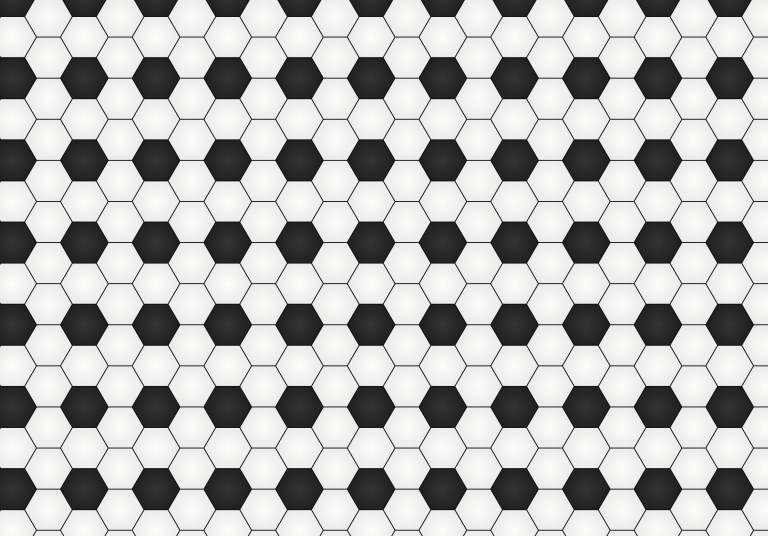
Write a WebGL 1 fragment shader that draws this pattern.

```glsl
precision highp float;

uniform vec2 u_resolution;

const float ROOT3 = 1.7320508;
// One tile holds one black and three white hexagons of unit circumradius
const vec2 TILE = vec2(3.0, 2.0 * ROOT3);
// Tiles per canvas height, and position of the first black centre in tiles
const vec2 TILES = vec2(7.475, 6.521);
const vec2 ORIGIN = vec2(0.176, 0.570);
const float LINE_HALF_WIDTH = 0.019;
const int SAMPLES = 4;

// Offset from the nearest point of a rectangular lattice
vec2 latticeOffset(vec2 p, vec2 spacing) {
  return mod(p + 0.5 * spacing, spacing) - 0.5 * spacing;
}

// Offset from the centre of the enclosing hexagon
vec2 hexOffset(vec2 p) {
  vec2 spacing = vec2(3.0, ROOT3);
  vec2 a = latticeOffset(p, spacing);
  vec2 b = latticeOffset(p - 0.5 * spacing, spacing);
  return dot(a, a) < dot(b, b) ? a : b;
}

// Distance from a point inside the unit hexagon to its border
float hexEdgeDistance(vec2 p) {
  p = abs(p);
  return 0.5 * ROOT3 - max(p.y, dot(p, vec2(0.5 * ROOT3, 0.5)));
}

// Soft radial shading from the centre to the corners
vec3 shadePanel(float radius, float isBlack) {
  vec3 white = mix(vec3(0.988, 0.988, 0.982), vec3(0.913), radius);
  vec3 black = mix(vec3(0.205), vec3(0.118), radius);
  return mix(white, black, isBlack);
}

vec3 panelColor(vec2 p, float blur) {
  vec2 local = hexOffset(p);
  vec2 fromBlack = latticeOffset(p - local, TILE);
  float isBlack = 1.0 - step(0.5, length(fromBlack));
  vec3 panel = shadePanel(length(local), isBlack);
  float edge = hexEdgeDistance(local);
  float seam = clamp((LINE_HALF_WIDTH - edge) / blur + 0.5, 0.0, 1.0);
  return mix(panel, vec3(0.06), seam);
}

void main() {
  float blur = TILES.y * TILE.y / (u_resolution.y * float(SAMPLES));
  vec3 color = vec3(0.0);
  // Average a grid of samples across each pixel
  for (int j = 0; j < SAMPLES; j++) {
    for (int i = 0; i < SAMPLES; i++) {
      vec2 jitter = (vec2(float(i), float(j)) + 0.5) / float(SAMPLES) - 0.5;
      vec2 canvas = (gl_FragCoord.xy + jitter) / u_resolution.y;
      color += panelColor((canvas * TILES - ORIGIN) * TILE, blur);
    }
  }
  gl_FragColor = vec4(color / float(SAMPLES * SAMPLES), 1.0);
}
```
